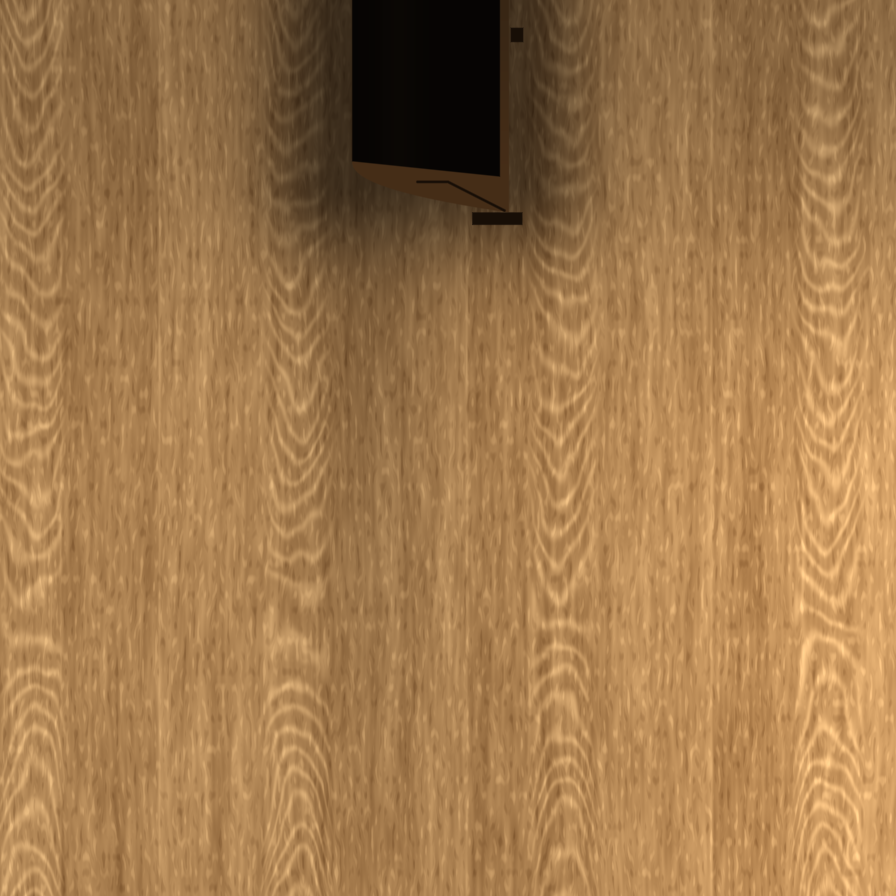
This texture is drawn by a WebGL 1 fragment shader. Its source:

```glsl
precision highp float;
// Warm oak boards with arched grain, lit from the lower right, behind a dark
// wall fixture. Stretched gradient noise makes fibres and pores, bent phase
// bands make the arches, and simple distance masks shape the fixture.
uniform vec2 u_resolution;

const float TAU = 6.28318;

vec2 gradientAt(vec2 cell) {
  float h = fract(sin(dot(cell, vec2(127.1, 311.7))) * 43758.5);
  return vec2(cos(h * TAU), sin(h * TAU));
}

float gradientNoise(vec2 p) {
  vec2 i = floor(p);
  vec2 f = p - i;
  vec2 u = f * f * f * (f * (f * 6.0 - 15.0) + 10.0);
  float a = dot(gradientAt(i), f);
  float b = dot(gradientAt(i + vec2(1.0, 0.0)), f - vec2(1.0, 0.0));
  float c = dot(gradientAt(i + vec2(0.0, 1.0)), f - vec2(0.0, 1.0));
  float d = dot(gradientAt(i + vec2(1.0, 1.0)), f - vec2(1.0, 1.0));
  return mix(mix(a, b, u.x), mix(c, d, u.x), u.y);
}

float bell(float v, float width) {
  return exp(-v * v / (width * width));
}

float boxDistance(vec2 p, vec2 center, vec2 halfSize) {
  vec2 d = abs(p - center) - halfSize;
  return length(max(d, 0.0)) + min(max(d.x, d.y), 0.0);
}

float segmentDistance(vec2 p, vec2 a, vec2 b) {
  vec2 ab = b - a;
  return length(p - a - ab * clamp(dot(p - a, ab) / dot(ab, ab), 0.0, 1.0));
}

float fill(float dist, float aa) {
  return 1.0 - smoothstep(-aa, aa, dist);
}

// Tone shift between two board edges
float board(float x, float left, float right, float soft) {
  return smoothstep(left - soft, left + soft, x) * (1.0 - smoothstep(right - soft, right + soft, x));
}

// Light arches: opening upward in the upper part, downward near the floor
float arches(vec2 p, float dx, float id) {
  float bend = mix(-60.0, 42.0, smoothstep(0.14, 0.44, p.y));
  float wobble = gradientNoise(vec2(p.x * 22.0, p.y * 9.0 + id * 7.3));
  float fine = gradientNoise(vec2(p.x * 60.0, p.y * 30.0));
  float phase = 190.0 * (p.y - bend * dx * dx) + 9.0 * wobble + 1.8 * fine + id * 2.1;
  return pow(0.5 + 0.5 * sin(phase), 2.5) - 0.32;
}

float grainTone(vec2 p) {
  float sway = 0.012 * gradientNoise(vec2(p.x * 7.0, p.y * 2.2));
  float x = p.x + sway;
  float cell = (p.x - 0.036) / 0.2965 + 0.5;
  float dx = (fract(cell) - 0.5) * 0.2965;
  float archMask = 1.0 - smoothstep(0.022, 0.046, abs(dx + sway * 0.6));

  // Board tones
  float tone = 0.50 + 0.07 * board(p.x, -0.1, 0.068, 0.004);
  tone -= 0.06 * board(p.x, 0.068, 0.178, 0.004);
  tone += 0.05 * board(p.x, 0.178, 0.354, 0.004);
  tone -= 0.07 * board(p.x, 0.354, 0.427, 0.008);
  tone -= 0.08 * board(p.x, 0.521, 0.615, 0.004);
  tone -= 0.10 * board(p.x, 0.794, 0.896, 0.003);
  tone += 0.04 * board(p.x, 0.896, 1.1, 0.003);

  // Fibres from broad to narrow, then short pores
  float amp = 0.17;
  vec2 scale = vec2(34.0, 1.7);
  for (int i = 0; i < 4; i++) {
    tone += amp * gradientNoise(vec2(x, p.y) * scale);
    scale *= vec2(1.85, 2.4);
    amp *= 1.10;
  }
  float pores = gradientNoise(vec2(x * 210.0, p.y * 58.0));
  tone += 0.26 * smoothstep(0.12, 0.55, pores) - 0.20 * smoothstep(0.15, 0.55, -pores);
  tone += 0.36 * archMask * arches(p, dx, floor(cell));

  // Pale broken seams
  float broken = 0.6 + 0.8 * gradientNoise(vec2(p.x * 40.0, p.y * 30.0));
  float seams = bell(p.x - 0.178, 0.0016) + bell(p.x - 0.521, 0.0016) + bell(p.x - 0.794, 0.0018);
  seams += 0.6 * (bell(p.x - 0.068, 0.0015) + bell(p.x - 0.354, 0.0015) + bell(p.x - 0.896, 0.0018));
  return tone + 0.28 * seams * broken;
}

float lighting(vec2 p) {
  float light = mix(1.05, 0.84, smoothstep(0.45, 1.0, p.y));
  light += 0.22 * smoothstep(0.48, 1.0, p.x) * (1.0 - smoothstep(0.45, 1.0, p.y));
  light -= 0.15 * bell(p.x - 0.41, 0.09) * smoothstep(-0.1, 0.6, p.y);
  float away = max(boxDistance(p, vec2(0.475, 1.2), vec2(0.095, 0.40)), 0.0);
  return light * (1.0 - 0.50 * bell(away, 0.085));
}

vec3 fixture(vec3 color, vec2 p, float aa) {
  // Brown shell with a curved lower rim
  float t = clamp((p.x - 0.393) / 0.174, 0.0, 1.0);
  float rim = 0.820 - 0.057 * pow(t, 0.45);
  float shell = max(max(0.393 - p.x, p.x - 0.568), rim - p.y);
  vec3 brown = mix(vec3(0.27, 0.175, 0.09), vec3(0.22, 0.15, 0.08), smoothstep(0.8, 1.0, p.y));
  color = mix(color, brown, fill(shell, aa));
  // Black front panel
  float panel = max(max(0.393 - p.x, p.x - 0.558), 0.820 - 0.018 * t - p.y);
  vec3 black = vec3(0.025, 0.016, 0.010) + vec3(0.014, 0.010, 0.006) * bell(p.x - 0.445, 0.025);
  color = mix(color, black, fill(panel, aa));
  // Crease, foot and small peg
  float crease = min(segmentDistance(p, vec2(0.466, 0.797), vec2(0.50, 0.797)),
                     segmentDistance(p, vec2(0.50, 0.797), vec2(0.563, 0.765)));
  float parts = min(crease - 0.0014, boxDistance(p, vec2(0.555, 0.756), vec2(0.028, 0.007)));
  parts = min(parts, boxDistance(p, vec2(0.577, 0.961), vec2(0.007, 0.008)));
  return mix(color, vec3(0.09, 0.055, 0.025), fill(parts, aa));
}

void main() {
  vec2 p = gl_FragCoord.xy / u_resolution;
  float aa = 1.0 / u_resolution.y;
  vec3 wood = mix(vec3(0.48, 0.33, 0.18), vec3(0.82, 0.65, 0.44), clamp(grainTone(p), -0.15, 1.15));
  gl_FragColor = vec4(fixture(wood * lighting(p), p, aa), 1.0);
}
```
